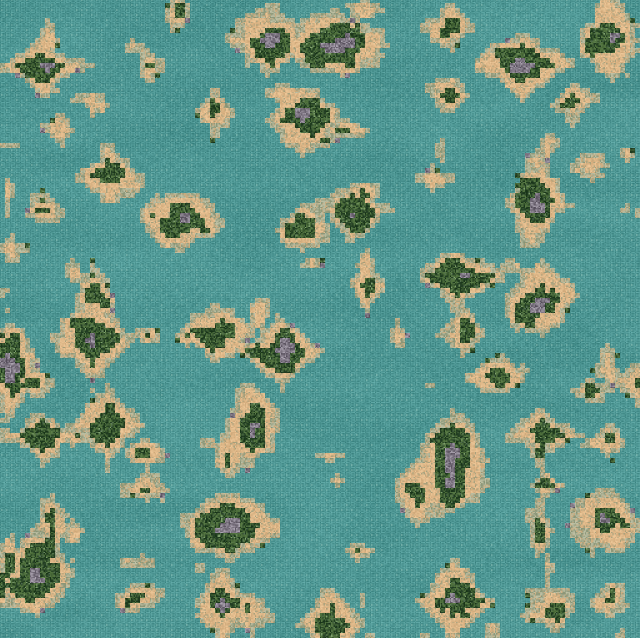
Reproduce this texture procedurally as a Shadertoy shader.

```glsl
// Tile map of a tropical archipelago: woven teal sea, pale shoals, sand, forest and rock.
// Scattered blobs with axis-aligned spits give a height per square tile; the height picks
// the terrain, and every tile is filled with 4 x 4 texels of dithered colour.

#define TILES 128.0        // tiles across the canvas width
#define TEXELS 4.0         // texels across one tile
#define ISLAND_GRID 8.0    // island cells across the width
#define ISLET_GRID 11.0    // cells of the small sand banks
#define SAND_LEVEL 0.09
#define FOREST_LEVEL 0.20
#define ROCK_LEVEL 0.41
#define COAST_NOISE 0.20
#define STRAY_TILES 0.07   // chance of a lone bush or rock on the shore
#define SEED 17.0

const vec3 WATER = vec3(0.305, 0.59, 0.58);
const vec3 GLINT = vec3(0.60, 0.78, 0.73);
const vec3 SHOAL_DARK = vec3(0.55, 0.59, 0.47);
const vec3 SHOAL_LIGHT = vec3(0.72, 0.73, 0.62);
const vec3 SAND = vec3(0.87, 0.72, 0.535);
const vec3 LEAF_DARK = vec3(0.13, 0.24, 0.13);
const vec3 LEAF_LIGHT = vec3(0.32, 0.45, 0.25);
const vec3 ROCK = vec3(0.50, 0.47, 0.52);

float hash(vec2 p) {
    vec3 q = fract(vec3(p.xyx) * 0.1031);
    q += dot(q, q.yzx + 33.33);
    return fract((q.x + q.y) * q.z);
}

float valueNoise(vec2 p) {
    vec2 i = floor(p), f = fract(p);
    f = f * f * (3.0 - 2.0 * f);
    return mix(mix(hash(i), hash(i + vec2(1, 0)), f.x),
               mix(hash(i + vec2(0, 1)), hash(i + vec2(1, 1)), f.x), f.y);
}

// Highest of the jittered blobs around p; p is in grid cells
float blobs(vec2 p, float seed, float presence, vec2 radii, float maxStretch) {
    float height = -1.0;
    vec2 cell = floor(p);
    for (int j = -1; j <= 1; j++)
    for (int i = -1; i <= 1; i++) {
        vec2 c = cell + vec2(i, j);
        vec2 id = c + seed;
        if (hash(id + 5.3) > presence) continue;
        vec2 centre = c + 0.12 + 0.76 * vec2(hash(id + 11.7), hash(id + 23.1));
        float stretch = exp2(maxStretch * (2.0 * hash(id + 37.9) - 1.0));
        float power = mix(0.75, 1.7, hash(id + 51.3));
        float radius = mix(radii.x, radii.y, hash(id + 71.9));
        vec2 d = abs(p - centre) * vec2(stretch, 1.0 / stretch) + 1e-4;
        float dist = pow(pow(d.x, power) + pow(d.y, power), 1.0 / power);
        height = max(height, radius - dist);
    }
    return height;
}

// Sea texel: a regular weave, slow brightness drift and sparse glints
vec3 waterColour(vec2 texel, vec2 tile, float grain) {
    vec2 k = mod(texel, TEXELS);
    float weave = mod(k.x + 2.0 * k.y, 4.0) < 1.0 ? -0.07 : 0.015;
    weave += mod(k.y, 2.0) < 1.0 ? 0.02 : -0.015;
    float drift = 0.04 * (valueNoise(tile * vec2(0.08, 0.2)) - 0.5);
    vec3 colour = WATER + weave + drift + 0.09 * (grain - 0.5);
    bool lit = k == vec2(1, 2) && hash(tile + 301.0) < 0.55;
    return lit ? mix(colour, GLINT, 0.35 + 0.6 * grain) : colour;
}

vec3 mapColour(vec2 uv) {
    vec2 texel = floor(uv * TILES * TEXELS);
    vec2 tile = floor(texel / TEXELS);
    vec2 p = (tile + 0.5) / TILES;
    float grain = hash(texel + 131.0);
    float grain2 = hash(texel + 617.0);
    float tileHash = hash(tile + 211.0);

    // Terrain height of the tile
    float h = max(blobs(p * ISLAND_GRID, SEED, 0.88, vec2(0.18, 0.58), 0.5),
                  blobs(p * ISLET_GRID, SEED + 90.0, 0.4, vec2(0.10, 0.30), 1.1));
    h += COAST_NOISE * (valueNoise(tile / 3.0 + 40.0) - 0.5) + 0.05 * (tileHash - 0.5);
    float growth = h + 0.22 * (valueNoise(tile / 4.5 + 80.0) - 0.5);
    float ridge = h + 0.16 * (valueNoise(tile / 2.5 + 120.0) - 0.5);
    float stray = hash(tile + 401.0);
    bool shore = abs(h - 0.015) < 0.03 && stray < STRAY_TILES;

    // Terrain and its dither
    if (ridge > ROCK_LEVEL || (shore && stray < 0.4 * STRAY_TILES))
        return ROCK + 0.34 * (grain - 0.5) + 0.05 * (grain2 - 0.5);
    if ((growth > FOREST_LEVEL && h > 0.03) || shore) {
        vec3 leaf = mix(LEAF_DARK, LEAF_LIGHT, smoothstep(0.35, 0.65, grain));
        return leaf + 0.09 * (grain2 - 0.5) + (grain2 > 0.93 ? 0.14 : 0.0);
    }
    if (h > SAND_LEVEL) {
        vec3 sand = SAND + 0.12 * (grain - 0.5);
        return grain2 < 0.16 ? mix(sand, SHOAL_DARK, 0.65) : sand;
    }
    if (h > 0.0) {
        vec3 shoal = mix(SHOAL_DARK, SHOAL_LIGHT, smoothstep(0.3, 0.7, grain));
        shoal = grain2 < 0.22 ? mix(shoal, SAND, 0.8) : shoal;
        return shoal + 0.07 * (grain2 - 0.5);
    }
    return waterColour(texel, tile, grain);
}

void mainImage(out vec4 fragColor, in vec2 fragCoord) {
    // Four samples per pixel smooth the texel edges
    vec3 colour = vec3(0.0);
    for (int s = 0; s < 4; s++) {
        vec2 offset = 0.5 * vec2(s % 2, s / 2) - 0.25;
        colour += 0.25 * mapColour((fragCoord + offset) / iResolution.x);
    }
    fragColor = vec4(colour, 1.0);
}
```
